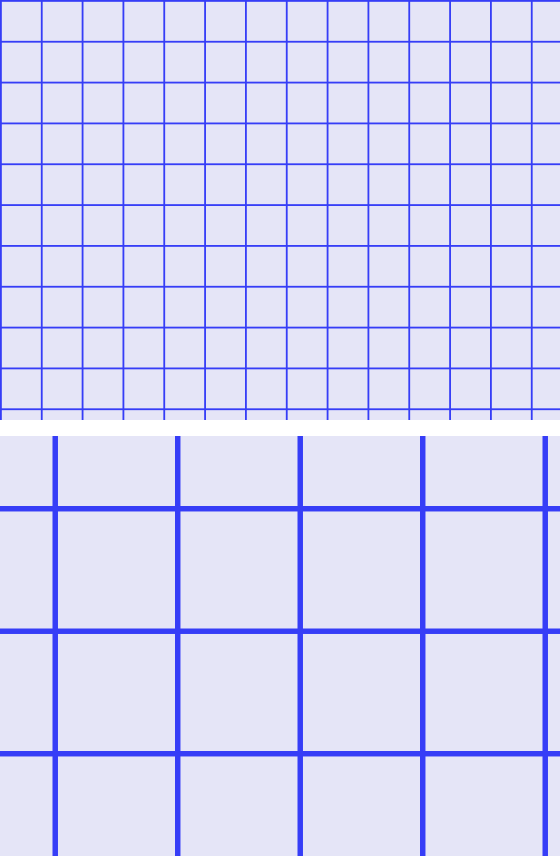
Top, the full canvas; bottom, a detail of the centre.
A Shadertoy shader for this pattern:

```glsl
// Square graph-paper grid: thin blue rules on a pale lavender ground.
// Rules repeat from the top left corner; each pixel takes the exact share
// of its area that the stripes cover, so edges stay smooth at any size.

// Lengths are fractions of the canvas height.
const float CELL_SIZE  = 7.0 / 72.0;
const float LINE_WIDTH = 2.5 / 576.0;
const vec3  PAPER_COLOR = vec3(0.898, 0.898, 0.967);
const vec3  LINE_COLOR  = vec3(0.210, 0.240, 0.970);

// Total stripe length between zero and p, on each axis.
vec2 stripeIntegral(vec2 p) {
    vec2 cell = floor(p / CELL_SIZE);
    vec2 local = p - cell * CELL_SIZE;
    return cell * LINE_WIDTH + min(local, vec2(LINE_WIDTH));
}

// Share of a pixel-wide interval around p covered by stripes.
vec2 stripeCoverage(vec2 p, float pixel) {
    float halfPixel = 0.5 * pixel;
    return (stripeIntegral(p + halfPixel) - stripeIntegral(p - halfPixel)) / pixel;
}

void mainImage(out vec4 fragColor, in vec2 fragCoord) {
    // Measure from the top left, downwards.
    float pixel = 1.0 / iResolution.y;
    vec2 p = vec2(fragCoord.x, iResolution.y - fragCoord.y) * pixel;

    // Union of vertical and horizontal rules.
    vec2 gap = 1.0 - clamp(stripeCoverage(p, pixel), 0.0, 1.0);
    float ink = 1.0 - gap.x * gap.y;

    fragColor = vec4(mix(PAPER_COLOR, LINE_COLOR, ink), 1.0);
}
```
